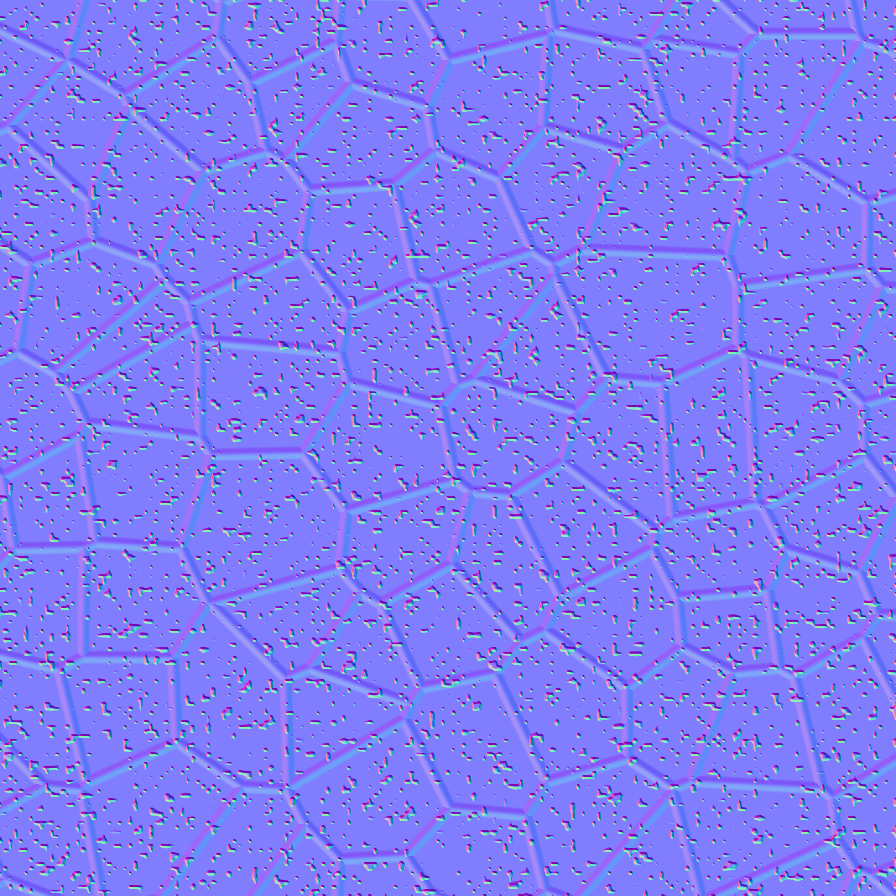
Reproduce this texture map procedurally as a Shadertoy shader.

```glsl
// Tangent-space normal map: flat stone split by fine Voronoi grooves and peppered with tiny pits.

float hash(vec2 p) {
    return fract(sin(dot(p, vec2(127.1, 311.7))) * 43758.5453);
}

vec2 hash2(vec2 p) {
    return vec2(hash(p), hash(p + 57.3));
}

float valueNoise(vec2 p) {
    vec2 i = floor(p), f = fract(p);
    f = f * f * (3.0 - 2.0 * f);
    float low = mix(hash(i), hash(i + vec2(1, 0)), f.x);
    float high = mix(hash(i + vec2(0, 1)), hash(i + vec2(1, 1)), f.x);
    return mix(low, high, f.y);
}

// Depth of the scattered pits: only the peaks of a fine noise survive
float pitDepth(vec2 uv) {
    return smoothstep(0.79, 0.91, valueNoise(uv * vec2(172.0, 196.0)));
}

// Direction to the nearest Voronoi border (xy) and distance to it (z)
vec3 nearestBorder(vec2 p) {
    vec2 cell = floor(p), f = fract(p);
    vec2 homeCell = vec2(0), home = vec2(0);
    float closest = 8.0;
    for (int y = -1; y <= 1; y++)
    for (int x = -1; x <= 1; x++) {
        vec2 g = vec2(x, y);
        vec2 r = g + hash2(cell + g) - f;
        if (dot(r, r) < closest) {
            closest = dot(r, r);
            home = r;
            homeCell = g;
        }
    }
    vec3 border = vec3(0, 0, 8);
    for (int y = -2; y <= 2; y++)
    for (int x = -2; x <= 2; x++) {
        vec2 g = homeCell + vec2(x, y);
        vec2 r = g + hash2(cell + g) - f;
        vec2 across = r - home;
        if (dot(across, across) > 1e-5) {
            vec2 dir = normalize(across);
            float d = dot(0.5 * (home + r), dir);
            if (d < border.z) border = vec3(dir, d);
        }
    }
    return border;
}

void mainImage(out vec4 fragColor, in vec2 fragCoord) {
    vec2 uv = fragCoord / iResolution.y;

    // Groove walls lean towards the border, level at the rim and the bottom
    vec3 border = nearestBorder(uv * 8.5 + 3.0);
    float t = clamp(border.z / 8.5 / 0.0078, 0.0, 1.0);
    vec2 tilt = border.xy * 1.4 * t * (1.0 - t);

    // Steep pit walls from central differences
    vec2 e = vec2(0.001, 0);
    tilt += 2.6 * vec2(pitDepth(uv + e.xy) - pitDepth(uv - e.xy),
                       pitDepth(uv + e.yx) - pitDepth(uv - e.yx));

    vec3 normal = normalize(vec3(tilt, 1.0));
    fragColor = vec4(normal * 0.5 + vec3(0.5, 0.495, 0.495), 1.0);
}
```
